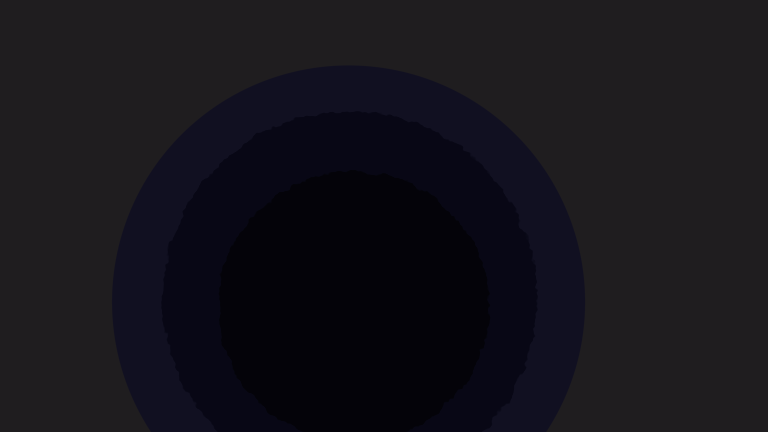
A Shadertoy shader for this background:

```glsl
// A dark disc on a charcoal field, darkening inward in three flat tones.
// Circle distances give the tones; gradient noise frays the two inner
// borders while the outer rim stays crisp. Lengths are canvas heights.

const vec3 FIELD = vec3(0.122, 0.114, 0.122);
const vec3 RIM   = vec3(0.066, 0.062, 0.129);
const vec3 BAND  = vec3(0.031, 0.029, 0.084);
const vec3 CORE  = vec3(0.014, 0.013, 0.034);

// Pseudo-random gradient direction for a lattice cell
vec2 cellGradient(vec2 cell) {
    vec3 h = fract(cell.xyx * vec3(0.1031, 0.1030, 0.0973));
    h += dot(h, h.yzx + 33.33);
    float angle = 6.2832 * fract((h.x + h.y) * h.z);
    return vec2(cos(angle), sin(angle));
}

// Gradient noise, roughly -0.7 to 0.7
float gradientNoise(vec2 p) {
    vec2 cell = floor(p), f = fract(p);
    vec2 u = f * f * f * (f * (f * 6.0 - 15.0) + 10.0);
    vec2 e = vec2(0.0, 1.0);
    float a = dot(cellGradient(cell), f);
    float b = dot(cellGradient(cell + e.yx), f - e.yx);
    float c = dot(cellGradient(cell + e.xy), f - e.xy);
    float d = dot(cellGradient(cell + e.yy), f - e.yy);
    return mix(mix(a, b, u.x), mix(c, d, u.x), u.y);
}

// Border displacement: three octaves with falling strength
float fray(vec2 p, float amount) {
    float sum = 0.0, weight = 1.0, frequency = 22.0;
    for (int i = 0; i < 3; i++) {
        sum += weight * gradientNoise(p * frequency + 17.0 * float(i));
        weight *= 0.7;
        frequency *= 2.1;
    }
    return amount * sum;
}

float circleDistance(vec2 p, vec2 center, float radius) {
    return length(p - center) - radius;
}

// Smooth coverage of the region where the distance is negative
float coverage(float dist, float halfWidth) {
    return 1.0 - smoothstep(-halfWidth, halfWidth, dist);
}

void mainImage(out vec4 fragColor, in vec2 fragCoord) {
    // Horizontal origin at mid-canvas, vertical origin at the bottom
    vec2 p = (fragCoord - vec2(0.5 * iResolution.x, 0.0)) / iResolution.y;
    float edge = 0.75 / iResolution.y;

    float rim  = circleDistance(p, vec2(-0.082, 0.301), 0.5475);
    float band = circleDistance(p, vec2(-0.079, 0.308), 0.434);
    float core = circleDistance(p, vec2(-0.070, 0.291), 0.313);

    // Flat tones, layered from the outside in
    vec3 color = mix(FIELD, RIM, coverage(rim, edge));
    color = mix(color, BAND, coverage(band + fray(p, 0.009), edge));
    color = mix(color, CORE, coverage(core + fray(p + 5.0, 0.009), edge));

    fragColor = vec4(color, 1.0);
}
```
